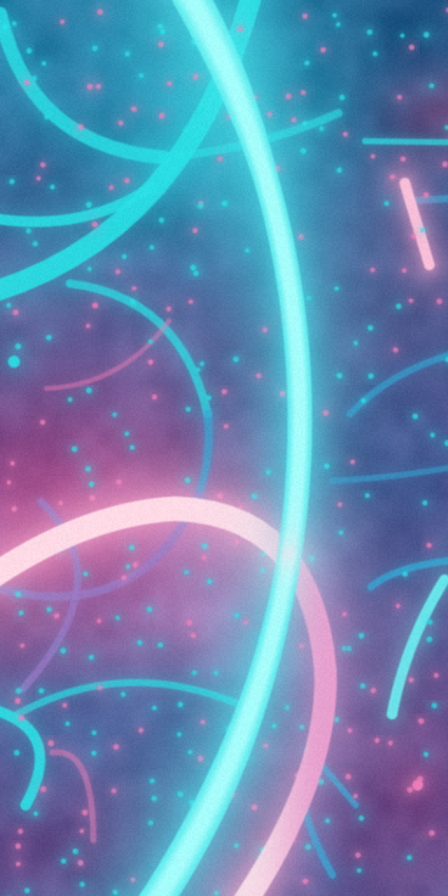
Give the GLSL for this background, as a WebGL 2 fragment shader.

```glsl
#version 300 es
precision highp float;
// Neon ribbons of cyan and pink light looping through a hazy, dusty dusk.
uniform vec2 u_resolution;
out vec4 fragColor;

#define GRID vec2(384, 768)  // design units, y down
#define STEPS 14             // pieces per curve
#define HAZE 0.09            // cloud noise
#define GRAIN 0.025          // fine grain
#define DUST_LAYERS 3

const vec3 AQUA = vec3(0.16, 0.88, 0.90);
const vec3 ICE = vec3(0.66, 1.0, 0.99);
const vec3 BLUE = vec3(0.20, 0.64, 0.82);
const vec3 ROSE = vec3(0.96, 0.50, 0.73);
const vec3 BLUSH = vec3(1.0, 0.87, 0.91);
const vec3 VIOLET = vec3(0.58, 0.46, 0.76);

vec2 p;    // current point in design units
vec3 col;  // colour painted so far

float hash(vec2 v) {
  vec3 q = fract(v.xyx * 0.1031);
  q += dot(q, q.yzx + 33.33);
  return fract((q.x + q.y) * q.z);
}

float noise(vec2 v) {
  vec2 i = floor(v), f = fract(v);
  f = f * f * (3.0 - 2.0 * f);
  return mix(mix(hash(i), hash(i + vec2(1, 0)), f.x),
             mix(hash(i + vec2(0, 1)), hash(i + 1.0), f.x), f.y);
}

float segment(vec2 a, vec2 b) {
  vec2 d = b - a;
  return length(p - a - d * clamp(dot(p - a, d) / dot(d, d), 0.0, 1.0));
}

// Distance to a quadratic curve: start, control, end
float curve(mat3x2 k) {
  float best = 1e4;
  vec2 last = k[0];
  for (int i = 1; i <= STEPS; i++) {
    float t = float(i) / float(STEPS);
    vec2 next = mix(mix(k[0], k[1], t), mix(k[1], k[2], t), t);
    best = min(best, segment(last, next));
    last = next;
  }
  return best;
}

void cloud(vec2 center, vec2 size, vec3 tint, float amount) {
  vec2 q = (p - center) / size;
  col = mix(col, tint, amount * exp(-dot(q, q)));
}

void glow(float d, float reach, vec3 tint, float amount) {
  col = mix(col, tint, amount * exp(-max(d, 0.0) / reach));
}

// Soft-edged stroke with a faint halo
void ribbon(float d, float w, vec3 tint, float amount) {
  glow(d - w, w * 2.0, tint, amount * 0.28);
  col = mix(col, tint, amount * (1.0 - smoothstep(w - 1.5, w + 1.5, d)));
}

void arc(mat3x2 k, float w, vec3 tint, float amount) {
  ribbon(curve(k), w, tint, amount);
}

void backdrop() {
  col = mix(vec3(0.14, 0.45, 0.62), vec3(0.33, 0.34, 0.57), smoothstep(30.0, 320.0, p.y));
  cloud(vec2(365,20), vec2(110,90), vec3(0.09,0.28,0.47), 0.8);
  cloud(vec2(370,230), vec2(85,130), vec3(0.27,0.31,0.52), 0.8);
  cloud(vec2(385,100), vec2(55,40), vec3(0.48,0.25,0.46), 0.7);
  cloud(vec2(50,445), vec2(170,115), vec3(0.66,0.27,0.53), 0.9);
  cloud(vec2(195,515), vec2(85,75), vec3(0.76,0.49,0.74), 0.8);
  cloud(vec2(90,625), vec2(120,50), vec3(0.29,0.39,0.62), 0.7);
  cloud(vec2(50,735), vec2(110,65), vec3(0.40,0.24,0.50), 0.8);
  cloud(vec2(355,680), vec2(80,110), vec3(0.44,0.25,0.50), 0.85);
  cloud(vec2(350,400), vec2(75,75), vec3(0.24,0.33,0.56), 0.7);
  cloud(vec2(180,90), vec2(90,110), vec3(0.12,0.68,0.77), 0.65);
  col += HAZE * (noise(p / 38.0) + 0.5 * noise(p / 15.0) - 0.75);
}

void thinLines() {
  // upper loops
  arc(mat3x2(0,12, 25,125, 140,135), 6.0, AQUA, 0.8);
  arc(mat3x2(140,135, 220,128, 290,97), 3.5, AQUA, 0.6);
  arc(mat3x2(0,188, 75,198, 130,160), 4.5, AQUA, 0.85);
  arc(mat3x2(216,-5, 162,197, -5,250), 9.0, AQUA, 0.9);
  // left loops
  arc(mat3x2(60,243, 155,255, 178,355), 3.5, AQUA, 0.7);
  arc(mat3x2(178,355, 182,390, 170,425), 3.5, BLUE, 0.7);
  arc(mat3x2(170,425, 120,535, 0,505), 3.5, VIOLET, 0.8);
  arc(mat3x2(40,333, 105,330, 145,275), 2.0, ROSE, 0.4);
  arc(mat3x2(35,430, 105,495, 20,590), 3.0, VIOLET, 0.8);
  // lower loops
  arc(mat3x2(15,612, 110,560, 215,608), 3.0, AQUA, 0.65);
  arc(mat3x2(0,610, 55,630, 22,690), 4.5, AQUA, 0.9);
  arc(mat3x2(45,645, 80,640, 80,720), 2.5, ROSE, 0.45);
  arc(mat3x2(260,690, 268,720, 285,750), 3.0, BLUE, 0.8);
  ribbon(segment(vec2(275,655), vec2(305,690)), 2.5, BLUE, 0.8);
  // right side
  arc(mat3x2(300,355, 335,318, 390,303), 2.8, BLUE, 0.65);
  arc(mat3x2(285,412, 335,410, 390,400), 2.5, BLUE, 0.55);
  arc(mat3x2(318,503, 340,485, 390,480), 3.0, BLUE, 0.8);
  ribbon(segment(vec2(313,121), vec2(390,122)), 2.5, AQUA, 0.7);
  ribbon(segment(vec2(350,172), vec2(390,170)), 3.0, BLUE, 0.7);
  arc(mat3x2(336,612, 348,550, 381,497), 4.5, mix(AQUA, ICE, 0.5), 0.9);
  float streak = segment(vec2(347,157), vec2(368,227));
  glow(streak, 13.0, ROSE, 0.55);
  ribbon(streak, 4.5, mix(ROSE, BLUSH, 0.7), 0.95);
}

void dust() {
  for (int i = 0; i < DUST_LAYERS; i++) {
    float cell = 30.0 + 17.0 * float(i);
    vec2 id = floor(p / cell) + 19.0 * float(i);
    vec2 offset = 0.15 + 0.7 * vec2(hash(id), hash(id + 7.3));
    float d = length(fract(p / cell) - offset) * cell, pick = hash(id + 3.7);
    vec3 tint = mix(AQUA, ROSE, step(0.6, hash(id + 11.1)));
    ribbon(d, 1.0 + 1.4 * pick, tint, 0.75 * step(0.45, pick));
  }
  ribbon(length(p - vec2(12,310)), 5.0, AQUA, 0.9);
  ribbon(length(p - vec2(358,673)), 4.5, ROSE, 0.9);
}

void main() {
  p = vec2(gl_FragCoord.x, u_resolution.y - gl_FragCoord.y) / u_resolution * GRID;
  backdrop();
  float side = length(p - vec2(-493,360)) - 750.0, sweep = abs(side);
  float arch = min(curve(mat3x2(-5,493, 75,440, 150,436)),
    min(curve(mat3x2(150,436, 268,440, 279,575)), curve(mat3x2(279,575, 282,665, 210,773))));
  float fall = smoothstep(210.0, 280.0, p.x);
  glow(sweep - 8.0, side > 0.0 ? 27.0 : 34.0, vec3(0.24, 0.80, 0.87), 0.72);
  glow(arch - 8.0, 24.0, mix(ROSE, VIOLET, 0.6 * fall), 0.65 - 0.25 * fall);
  thinLines();
  dust();
  // main ribbons: pink arch below the cyan sweep
  ribbon(arch, 10.5 - fall, mix(BLUSH, vec3(0.94, 0.62, 0.81), fall), 0.95);
  float w = 10.5 + 5.0 * smoothstep(180.0, 0.0, p.y) + 4.0 * smoothstep(500.0, 740.0, p.y);
  ribbon(sweep, w, mix(ICE, AQUA, 0.55 * smoothstep(3.0, w, sweep)), 0.95);
  glow(length(p - vec2(247,475)), 16.0, BLUSH, 0.6);
  col += GRAIN * (hash(floor(p / 1.5)) - 0.5);
  fragColor = vec4(clamp(col, 0.0, 1.0), 1.0);
}
```
